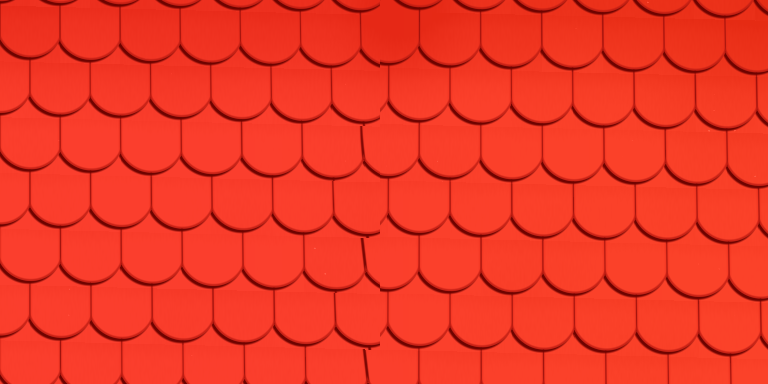
Write a WebGL 2 fragment shader that draws this texture.

```glsl
#version 300 es
precision highp float;
// Red round-ended roof shingles in staggered rows, with a slight break where two slopes meet.
uniform vec2 u_resolution;
out vec4 outColor;

// Layout, in units of the canvas height, measured from the top left
const float SEAM_X = 0.99;                     // where the two slopes meet
const vec2 PIVOT = vec2(0.078, 1.172);         // joint that stays upright: left, right
const vec2 PITCH = vec2(0.1563, 0.1589);       // shingle width: left, right
const vec2 SPREAD = vec2(0.0034, 0.0036);      // widening toward the eaves
const vec2 ROW_HEIGHT = vec2(0.1453, 0.1469);
const vec2 ROW_START = vec2(0.0026, -0.0078);
const float ROW_TILT = 0.025;
const float RADIUS = 0.0885;                   // rounded lower end
const float LIP = 0.0045;                      // visible thickness of a shingle
const vec2 SHADOW_SHIFT = vec2(-0.0058, -0.0078);
const float SHADOW_REACH = 0.012;
const float JOINT = 0.0014;                    // half width of the gaps
const float WIDE_JOINT = 0.0022;               // added beside the seam
const float SEAM_LEAN = 0.1;

const vec3 PAINT = vec3(0.985, 0.245, 0.175);
const vec3 PAINT_DEEP = vec3(0.90, 0.155, 0.09);
const vec3 LIP_RED = vec3(0.75, 0.11, 0.07);
const vec3 GAP_RED = vec3(0.55, 0.04, 0.03);
const vec3 SHADOW_RED = vec3(0.43, 0.01, 0.0);

float hash(vec2 p) {
  vec3 q = fract(vec3(p.xyx) * 0.1031);
  q += dot(q, q.yzx + 33.33);
  return fract((q.x + q.y) * q.z);
}

vec2 gradientAt(vec2 cell) {
  float a = 6.2832 * hash(cell);
  return vec2(cos(a), sin(a));
}

float gradientNoise(vec2 p) {
  vec2 i = floor(p), f = fract(p);
  vec2 w = f * f * f * (f * (f * 6.0 - 15.0) + 10.0);
  vec2 e = vec2(0.0, 1.0);
  float a = mix(dot(gradientAt(i), f), dot(gradientAt(i + e.yx), f - e.yx), w.x);
  float b = mix(dot(gradientAt(i + e), f - e), dot(gradientAt(i + e.yy), f - e.yy), w.x);
  return mix(a, b, w.y);
}

// Signed distance to a shingle whose lower end is a circle about the origin
float shingle(vec2 p) {
  return length(vec2(p.x, min(p.y, 0.0))) - RADIUS;
}

void main() {
  float soft = 1.0 / u_resolution.y;
  vec2 p = gl_FragCoord.xy / u_resolution.y;
  p.y = 1.0 - p.y;

  // Pick the slope, then the row; each row also owns the shadow it throws below
  bool right = p.x > SEAM_X;
  float rowHeight = right ? ROW_HEIGHT.y : ROW_HEIGHT.x;
  float start = right ? ROW_START.y : ROW_START.x;
  float descent = p.y - start - ROW_TILT * p.x;
  float row = ceil((descent - SHADOW_REACH) / rowHeight);
  float rise = row * rowHeight - descent;

  // Shingle within the row; joints lean and open up just left of the seam
  float nearSeam = right ? 0.0 : smoothstep(0.84, 0.95, p.x) * smoothstep(0.2, 0.45, p.y);
  float x = p.x + SEAM_LEAN * nearSeam * (rise - 0.07);
  float pitch = right ? PITCH.y + SPREAD.y * p.y : PITCH.x + SPREAD.x * p.y;
  float column = right ? 7.0 + (x - PIVOT.y) / pitch : (x - PIVOT.x) / pitch;
  column += 0.5 * mod(row, 2.0);
  vec2 id = vec2(floor(column), row);
  vec2 q = vec2((fract(column) - 0.5) * pitch, rise - RADIUS);
  q.y += 0.003 * (hash(id + 7.0) - 0.5);
  float edge = shingle(q);
  float below = smoothstep(-soft, soft, edge);

  // Paint: deeper toward the ridge and right edge, uneven from shingle to shingle
  float ridge = 1.0 - smoothstep(0.0, 0.34, p.y);
  float fold = exp(-pow(abs(p.x - 1.04) / 0.13, 2.0)) * (1.0 - smoothstep(0.0, 0.3, p.y));
  float corner = smoothstep(1.6, 2.0, p.x) * (1.0 - smoothstep(0.1, 0.7, p.y));
  float deep = 0.65 * ridge + 0.5 * fold + 0.25 * corner + 0.14 * (hash(id) - 0.5);
  deep += 0.1 * gradientNoise(p * 3.5 + 11.0) + 0.08 * gradientNoise(p * vec2(190.0, 45.0));
  deep += 0.22 * smoothstep(0.085, 0.155, rise) * (1.0 - below);
  vec3 color = mix(PAINT, PAINT_DEEP, clamp(deep, 0.0, 1.0));
  color += vec3(0.0, 0.012, -0.014) * smoothstep(0.6, 1.8, p.x);

  // Sparse pale chips
  float chip = gradientNoise(p * 75.0 + 4.0);
  color += 0.12 * smoothstep(0.56, 0.68, chip) * step(0.8, hash(id + 3.0));

  // Vertical joints of this row, or of the row showing beneath it
  float gap = mix(0.5 * pitch - abs(q.x), abs(q.x), step(0.0, edge));
  float halfGap = JOINT * (0.75 + 0.5 * hash(id + 19.0)) + WIDE_JOINT * nearSeam;
  float joint = 1.0 - smoothstep(halfGap - soft, halfGap + soft, gap);
  color = mix(color, PAINT_DEEP, 0.45 * (1.0 - smoothstep(0.0, 0.009, gap)));
  color = mix(color, mix(GAP_RED, SHADOW_RED, nearSeam), joint * 0.9);

  // Shadow thrown down and left, including those of the neighbours
  float shadowEdge = 1.0;
  for (int k = -1; k <= 1; k++) {
    shadowEdge = min(shadowEdge, shingle(q - SHADOW_SHIFT - vec2(float(k) * pitch, 0.0)));
  }
  float shade = 1.0 - smoothstep(-0.001 - soft, 0.001 + soft, shadowEdge);
  color = mix(color, SHADOW_RED, shade * below);

  // Lower lip of the shingle
  float lip = smoothstep(-LIP - soft, -LIP * 0.3, edge) * (1.0 - below);
  color = mix(color, LIP_RED, 0.85 * lip);

  outColor = vec4(clamp(color, 0.0, 1.0), 1.0);
}
```
